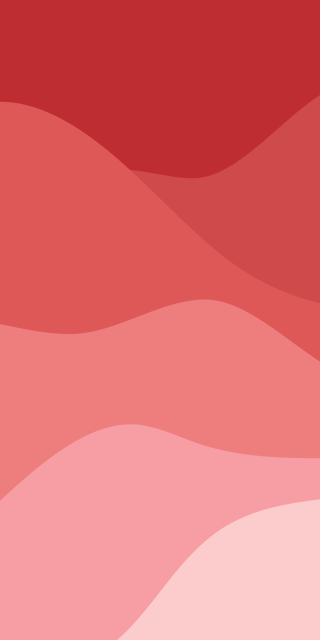
A WebGL 1 fragment shader for this background:

```glsl
precision highp float;
// Layered flat hills in reds and pinks, from deep red sky to pale foreground.
uniform vec2 u_resolution;

// Cubic Hermite segment between knots (x, height, slope), held flat outside.
float segment(float x, vec3 a, vec3 b) {
  float w = b.x - a.x;
  float t = clamp((x - a.x) / w, 0.0, 1.0);
  float s = 1.0 - t;
  return mix(a.y, b.y, t * t * (3.0 - 2.0 * t)) + w * t * s * (a.z * s - b.z * t);
}

// Smooth ridge line through four knots.
float ridge(float x, vec3 a, vec3 b, vec3 c, vec3 d) {
  if (x < b.x) return segment(x, a, b);
  if (x < c.x) return segment(x, b, c);
  return segment(x, c, d);
}

// Paints a hill below its ridge with a softened edge.
vec3 paintHill(vec3 base, vec3 hill, float y, float top) {
  float pixel = 2.0 / u_resolution.y;
  return mix(base, hill, smoothstep(-0.75 * pixel, 0.75 * pixel, top - y));
}

void main() {
  // Canvas spans 1 across and 2 up.
  vec2 p = gl_FragCoord.xy / u_resolution * vec2(1.0, 2.0);

  // Sky
  vec3 color = vec3(0.745, 0.176, 0.192);

  // Far hill, rising to the right
  color = paintHill(color, vec3(0.812, 0.290, 0.290), p.y, ridge(p.x,
    vec3(0.0, 1.44, 0.0), vec3(0.404, 1.469, -0.08),
    vec3(0.604, 1.443, 0.0), vec3(1.0, 1.703, 0.65)));

  // Large slope, falling from the left
  color = paintHill(color, vec3(0.870, 0.345, 0.345), p.y, ridge(p.x,
    vec3(0.0, 1.682, 0.0), vec3(0.404, 1.471, -0.92),
    vec3(0.667, 1.224, -0.85), vec3(1.0, 1.052, -0.25)));

  // Middle hill
  color = paintHill(color, vec3(0.933, 0.494, 0.494), p.y, ridge(p.x,
    vec3(0.0, 0.987, -0.2), vec3(0.219, 0.956, 0.0),
    vec3(0.641, 1.064, 0.0), vec3(1.0, 0.870, -0.65)));

  // Near hill
  color = paintHill(color, vec3(0.965, 0.620, 0.640), p.y, ridge(p.x,
    vec3(0.0, 0.435, 0.93), vec3(0.409, 0.674, 0.0),
    vec3(0.651, 0.604, -0.28), vec3(1.0, 0.568, 0.0)));

  // Pale foreground corner
  color = paintHill(color, vec3(0.984, 0.800, 0.796), p.y, ridge(p.x,
    vec3(0.35, -0.012, 0.72), vec3(0.539, 0.2, 1.25),
    vec3(0.703, 0.354, 0.6), vec3(1.0, 0.44, 0.14)));

  gl_FragColor = vec4(color, 1.0);
}
```
